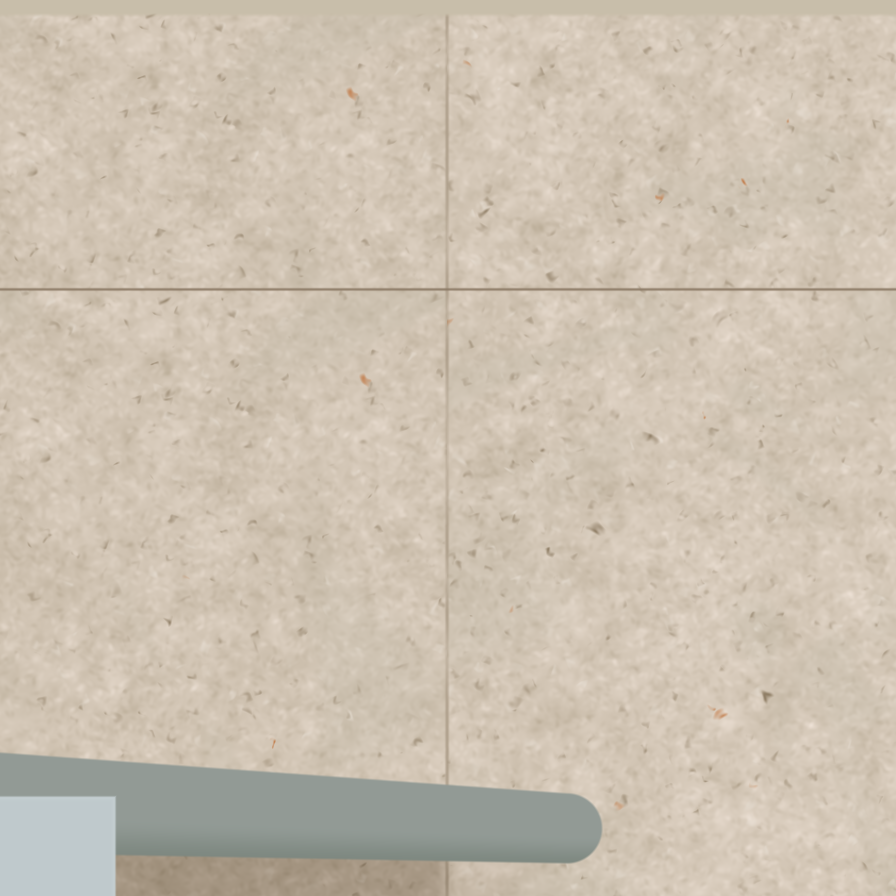
Reproduce this texture procedurally as a WebGL 1 fragment shader.

```glsl
precision highp float;
// Pale limestone floor slabs with thin joints, a skirting along the top edge, and
// a rounded grey bar with a light block at the lower left. The stone is built from
// scattered soft flakes at several scales, slow layered sines and clustered specks.
uniform vec2 u_resolution;

const vec3 STONE_LIGHT = vec3(0.852, 0.802, 0.742);
const vec3 STONE_SHADE = vec3(0.788, 0.736, 0.664);
const vec3 STONE_GREY = vec3(0.785, 0.755, 0.690);
const vec3 SPECK_DARK = vec3(0.53, 0.46, 0.36);
const vec3 SPECK_RUST = vec3(0.76, 0.48, 0.28);
const vec3 SPECK_PALE = vec3(0.91, 0.88, 0.84);
const vec3 JOINT_SOFT = vec3(0.67, 0.61, 0.53);
const vec3 JOINT_DARK = vec3(0.55, 0.48, 0.40);
const vec3 SKIRTING = vec3(0.785, 0.745, 0.665);
const vec3 SHADOW = vec3(0.62, 0.56, 0.48);
const vec3 BAR_LIGHT = vec3(0.572, 0.605, 0.585);
const vec3 BAR_DARK = vec3(0.49, 0.53, 0.50);
const vec3 BLOCK = vec3(0.75, 0.79, 0.80);

const vec2 JOINT_CROSS = vec2(0.499, 0.677);  // where the joints meet
const float SLAB_SIZE = 0.70;
const vec2 JOINT_REACH = vec2(0.0032, 0.0024); // vertical, horizontal fade-out
const float SKIRTING_BASE = 0.983;
const vec2 BAR_START = vec2(0.0, 0.104);
const vec2 BAR_END = vec2(0.633, 0.0755);
const vec2 BAR_RADII = vec2(0.056, 0.039);
const vec2 BLOCK_CORNER = vec2(0.129, 0.111);

float hash(vec2 p) {
  return fract(sin(dot(p, vec2(127.1, 311.7))) * 43758.5453);
}

vec2 hash2(vec2 p) {
  return vec2(hash(p), hash(p + 57.3));
}

// Offset to a jittered cell centre, turned at random and squeezed across.
vec2 flakeOffset(vec2 p, vec2 cell, float stretch) {
  vec2 d = p - cell - hash2(cell + 3.7);
  float a = 6.2832 * hash(cell + 19.1);
  return mat2(cos(a), sin(a), -sin(a), cos(a)) * d * vec2(1.0, stretch);
}

// Sum of soft flakes, each lighter or darker.
float flakes(vec2 p) {
  float sum = 0.0;
  for (int y = -1; y <= 1; y++)
    for (int x = -1; x <= 1; x++) {
      vec2 cell = floor(p) + vec2(float(x), float(y));
      float d = length(flakeOffset(p, cell, 1.7));
      sum += (2.0 * hash(cell) - 1.0) * (1.0 - smoothstep(0.0, 1.0, d));
    }
  return sum;
}

// Coverage by sparse soft specks of mixed size and strength.
float specks(vec2 p, float density, float radius) {
  float cover = 0.0;
  for (int y = -1; y <= 1; y++)
    for (int x = -1; x <= 1; x++) {
      vec2 cell = floor(p) + vec2(float(x), float(y));
      float d = length(flakeOffset(p, cell, 1.5));
      float r = radius * mix(0.5, 1.0, hash(cell + 8.3));
      float strength = step(hash(cell), density) * mix(0.15, 1.0, hash(cell + 31.9));
      cover = max(cover, strength * (1.0 - smoothstep(0.0, r, d)));
    }
  return cover;
}

// Slow uneven clouds from warped sines, about -1 to 1.
float clouds(vec2 p) {
  float sum = 0.0;
  for (int i = 0; i < 4; i++) {
    p = mat2(0.8, 0.6, -0.6, 0.8) * p * 1.35 + sin(p.yx + float(i));
    sum += sin(p.x) * sin(p.y);
  }
  return 0.5 * sum;
}

vec3 stone(vec2 p, vec2 slab) {
  vec2 q = p + 3.0 * hash2(slab + 5.0);
  float tone = 0.0;
  float scale = 15.0;
  float weight = 0.30;
  for (int i = 0; i < 5; i++) {
    tone += weight * flakes(q * scale + 7.0 * float(i));
    scale *= 1.75;
    weight *= 1.17;
  }
  float cloud = clouds(q * 7.0);
  float level = 0.60 + 0.95 * tone + 0.12 * cloud + 0.25 * (p.x - 0.5);
  vec3 c = mix(STONE_SHADE, STONE_LIGHT, level);
  c = mix(c, STONE_GREY, 0.30 * smoothstep(0.1, 1.0, -cloud));
  // Ragged outlines, and more specks where the stone is darker
  vec2 w = q + 0.0022 * sin(q.yx * 310.0 + 3.0 * sin(q * 170.0));
  float cluster = 1.0 - smoothstep(-0.3, 0.6, tone);
  c = mix(c, SPECK_PALE, 0.55 * specks(w * 40.0, 0.20, 0.50));
  c = mix(c, SPECK_DARK, 0.55 * cluster * specks(w * 58.0 + 11.0, 0.25, 0.55));
  c = mix(c, SPECK_DARK, 0.90 * specks(w * 18.0 + 23.0, 0.09, 0.22));
  return mix(c, SPECK_RUST, 0.95 * specks(w * 15.0 + 41.0, 0.06, 0.14));
}

void main() {
  vec2 p = gl_FragCoord.xy / u_resolution;
  float px = 1.0 / min(u_resolution.x, u_resolution.y);

  // Slabs and joints
  vec2 grid = (p - JOINT_CROSS) / SLAB_SIZE;
  vec3 color = stone(p, floor(grid));
  vec2 gap = abs(fract(grid + 0.5) - 0.5) * SLAB_SIZE;
  vec2 joint = 1.0 - smoothstep(vec2(0.0), JOINT_REACH + 0.3 * px, gap);
  float wear = 0.75 + 0.25 * sin(p.y * 47.0 + 2.0 * sin(p.y * 19.0));
  color = mix(color, JOINT_SOFT, 0.85 * wear * joint.x);
  color = mix(color, JOINT_DARK, 0.90 * joint.y);

  // Skirting
  float skirting = smoothstep(-0.003, 0.003, p.y - SKIRTING_BASE);
  color = mix(color, SKIRTING, skirting);

  // Tapered bar and the shade below it
  float along = clamp(p.x / BAR_END.x, 0.0, 1.0);
  vec2 axis = mix(BAR_START, BAR_END, along);
  float radius = mix(BAR_RADII.x, BAR_RADII.y, along);
  float shade = 1.0 - smoothstep(0.045, 0.07, p.y);
  shade *= mix(1.0, 0.25, smoothstep(0.485, 0.51, p.x)) * (1.0 - smoothstep(0.52, 0.66, p.x));
  color = mix(color, SHADOW * color / STONE_SHADE, shade);
  float bar = length(p - axis) - radius;
  float across = (p.y - axis.y) / radius;
  vec3 barColor = mix(BAR_DARK, BAR_LIGHT, smoothstep(-1.1, -0.2, across));
  color = mix(color, barColor, 1.0 - smoothstep(-1.5 * px, 1.5 * px, bar));

  // Block in front of the bar
  vec2 inset = BLOCK_CORNER - p;
  float edge = min(inset.x, inset.y);
  vec3 blockColor = BLOCK + 0.02 * (1.0 - smoothstep(0.0, 0.006, edge));
  color = mix(color, blockColor, smoothstep(-1.5 * px, 1.5 * px, edge));

  gl_FragColor = vec4(color, 1.0);
}
```
